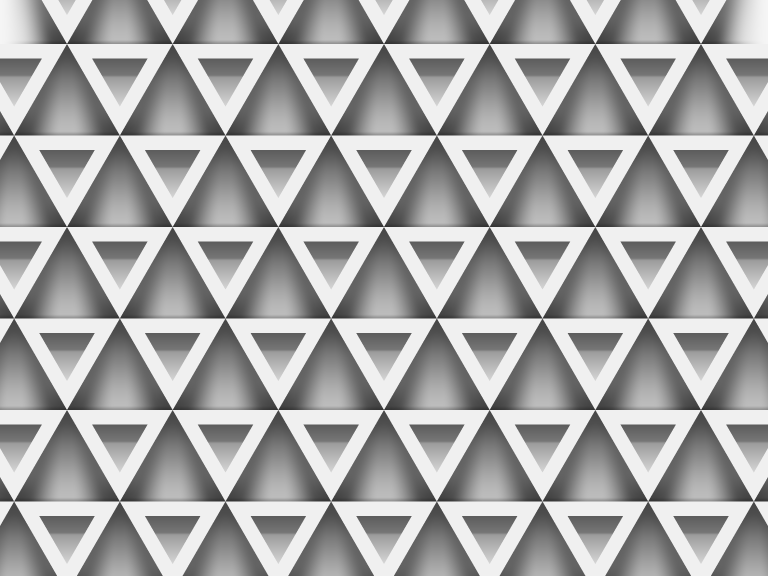
A WebGL 2 fragment shader for this pattern:

```glsl
#version 300 es
precision highp float;
// Rows of pale triangular frames standing over softly shaded triangular recesses.

uniform vec2 u_resolution;
out vec4 fragColor;

// Lengths in canvas heights
const float CELL_WIDTH = 0.18345;
const float ROW_HEIGHT = 0.15885;
const float FIRST_ROW_TOP = 0.9236;
const float GLOW_WIDTH = 0.095;
// Lengths in row heights
const float FRAME_WIDTH = 0.158;
const float LEDGE_DEPTH = 0.37;   // share of the hole covered by its upper wall
// Grey levels
const float FRAME_GREY = 0.942;
const float APEX_GREY = 0.28;
const float WALL_GREY = 0.39;
const float CORNER_GREY = 0.26;
const float FLOOR_GREY = 0.74;
const float GLOW_GREY = 0.96;
const int SAMPLES = 4;            // per axis, for smooth edges

// Small downward opening: dark upper wall, then a floor brightening to the tip
float holeShade(float v) {
    float t = (v - FRAME_WIDTH) / (1.0 - 3.0 * FRAME_WIDTH);
    float wall = mix(0.36, 0.47, clamp(t / LEDGE_DEPTH, 0.0, 1.0));
    float ground = mix(0.60, 0.84, clamp((t - LEDGE_DEPTH) / (1.0 - LEDGE_DEPTH), 0.0, 1.0));
    return mix(wall, ground, smoothstep(LEDGE_DEPTH - 0.03, LEDGE_DEPTH + 0.03, t));
}

// Large upward recess: dark walls around a dome of light resting on the base
float recessShade(float x, float v) {
    float h = 1.0 - v;
    float wall = mix(APEX_GREY, WALL_GREY, smoothstep(0.0, 0.45, v));
    float corner = smoothstep(0.35, 0.0, h) * smoothstep(0.16, 0.46, x);
    wall = mix(wall, CORNER_GREY, corner);
    float domeWidth = 0.37 * sqrt(max(1.0 - h / 0.85, 0.0)) + 0.001;
    float dome = smoothstep(1.0, 0.15, x / domeWidth) * smoothstep(0.9, 0.0, h);
    float contact = 1.0 - 0.22 * smoothstep(0.05, 0.0, h);
    return mix(wall, FLOOR_GREY, dome) * contact;
}

float patternGrey(vec2 p, float aspect) {
    float down = (FIRST_ROW_TOP - p.y) / ROW_HEIGHT;
    float row = floor(down);
    float v = down - row;
    // Alternate rows shift by half a cell
    float column = (p.x - 0.5 * aspect) / CELL_WIDTH - 0.5 * mod(row, 2.0);
    float frameX = abs(fract(column) - 0.5);
    float recessX = abs(fract(column + 0.5) - 0.5);

    // Signed distances to the frame's outer sides and to its opening
    float side = frameX - 0.5 * (1.0 - v);
    float hole = max(FRAME_WIDTH - v, side + FRAME_WIDTH);
    if (hole < 0.0) return holeShade(v);
    if (side < 0.0) return FRAME_GREY;

    // Light spilling into the recesses at the two upper corners
    float edge = min(p.x, aspect - p.x);
    float glow = row < 0.0 ? smoothstep(GLOW_WIDTH, 0.0, edge) : 0.0;
    return mix(recessShade(recessX, v), GLOW_GREY, glow);
}

void main() {
    float aspect = u_resolution.x / u_resolution.y;
    float grey = 0.0;
    for (int j = 0; j < SAMPLES; j++) {
        for (int i = 0; i < SAMPLES; i++) {
            vec2 offset = (vec2(i, j) + 0.5) / float(SAMPLES) - 0.5;
            grey += patternGrey((gl_FragCoord.xy + offset) / u_resolution.y, aspect);
        }
    }
    fragColor = vec4(vec3(grey / float(SAMPLES * SAMPLES)), 1.0);
}
```
